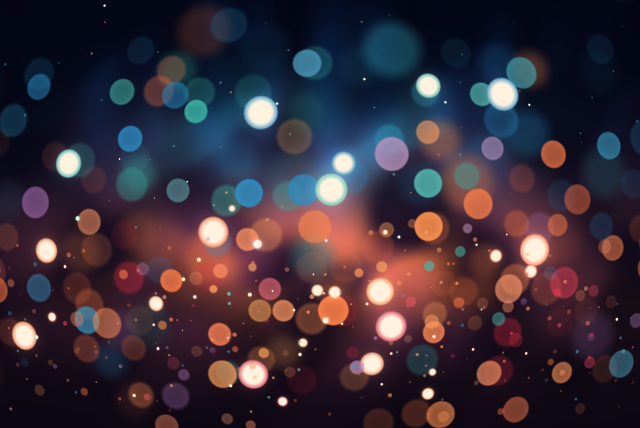
Reproduce this background procedurally as a WebGL 1 fragment shader.

```glsl
precision highp float;
// Night bokeh: soft city glow under layers of blurred, coloured light discs.

uniform vec2 u_resolution;

const vec3 NIGHT_LOW  = vec3(0.040, 0.025, 0.065);
const vec3 NIGHT_HIGH = vec3(0.010, 0.020, 0.075);
const vec3 PLUM_GLOW  = vec3(0.36, 0.16, 0.23);
const vec3 AMBER_GLOW = vec3(0.56, 0.27, 0.05);
const vec3 TEAL_GLOW  = vec3(0.06, 0.30, 0.34);
const vec3 BLUE_GLOW  = vec3(0.02, 0.13, 0.25);

const vec3 BLUE  = vec3(0.16, 0.54, 0.76);
const vec3 TEAL  = vec3(0.22, 0.70, 0.64);
const vec3 CORAL = vec3(0.96, 0.42, 0.25);
const vec3 GOLD  = vec3(1.00, 0.67, 0.34);
const vec3 ROSE  = vec3(0.88, 0.16, 0.27);
const vec3 LILAC = vec3(0.66, 0.44, 0.70);
const vec3 CREAM = vec3(1.00, 0.95, 0.87);

const float LENS_SQUEEZE = 0.40; // flattening of discs away from the centre
const float HOT_SHARE    = 0.20; // share of crisp discs with a cream core
const float PALENESS     = 0.60; // most cream mixed into the other discs
const float HALO         = 0.22;

vec3 hash3(vec2 p) {
  vec3 q = vec3(dot(p, vec2(127.1, 311.7)),
                dot(p, vec2(269.5, 183.3)),
                dot(p, vec2(419.2, 371.9)));
  return fract(sin(q) * 43758.5);
}

float blob(vec2 p, vec2 centre, vec2 size) {
  vec2 d = (p - centre) / size;
  return exp(-dot(d, d));
}

// Smooth uneven patches from layered sines, 0 to 1.
float patches(vec2 p) {
  float a = sin(p.x * 15.0 + 1.8 * sin(p.y * 12.0 + 1.0));
  float b = sin(p.y * 19.0 + 2.0 * sin(p.x * 10.0 + 2.0));
  float c = sin(p.x * 27.0 - p.y * 16.0 + 1.5 * sin(p.y * 21.0));
  return smoothstep(-1.6, 1.6, a + b + 0.6 * c);
}

vec3 backdrop(vec2 p) {
  vec3 col = mix(NIGHT_LOW, NIGHT_HIGH, smoothstep(-0.4, 0.2, p.y));
  float uneven = patches(p);
  float other = patches(p.yx * 0.8 + 1.7);
  float columns = 0.5 + 0.3 * sin(p.x * 21.0) + 0.2 * sin(p.x * 47.0 + 1.0);
  col += PLUM_GLOW * blob(p, vec2(0.0, -0.08), vec2(0.70, 0.25)) * (0.35 + 0.75 * other);
  col += AMBER_GLOW * blob(p, vec2(0.06, -0.10), vec2(0.46, 0.13)) * uneven;
  col += TEAL_GLOW * blob(p, vec2(0.0, 0.17), vec2(0.38, 0.13)) * (0.15 + 0.85 * uneven);
  col += BLUE_GLOW * blob(p, vec2(0.0, 0.26), vec2(0.50, 0.19)) * columns * (0.4 + other);
  return col;
}

// Cool lights gather high, warm lights low and in the middle.
vec3 lightColor(vec2 c, vec3 rnd) {
  float coolChance = mix(0.13, 0.82, smoothstep(-0.06, 0.18, c.y));
  float central = 1.0 - smoothstep(0.1, 0.6, abs(c.x));
  vec3 cool = mix(BLUE, TEAL, smoothstep(0.2, 0.7, rnd.y * (0.7 + 0.5 * central)));
  vec3 warm = mix(CORAL, GOLD, rnd.y * (0.4 + 0.6 * central));
  warm = mix(warm, LILAC, step(rnd.z, 0.28));
  warm = mix(warm, ROSE, step(rnd.z, 0.15));
  return rnd.x < coolChance ? cool : warm;
}

// One jittered grid of discs: radii and blur are in canvas heights.
vec3 addDiscs(vec3 col, vec2 p, float cell, vec2 radii, float blur,
              float density, vec2 opacity, float top, float seed) {
  vec2 home = floor(p / cell);
  float soft = max(blur, 0.7 / u_resolution.y);
  float crisp = step(0.7, opacity.y);
  for (int j = -1; j <= 1; j++) {
    for (int i = -1; i <= 1; i++) {
      vec2 id = home + vec2(float(i), float(j));
      vec3 place = hash3(id + seed);
      vec3 tone = hash3(id + seed + 37.3);
      vec3 look = hash3(id + seed + 71.9);
      vec2 c = (id + 0.1 + 0.8 * place.xy) * cell;
      float chance = density * smoothstep(-0.54, -0.34, c.y)
                   * (1.0 - smoothstep(top - 0.2, top, c.y));
      if (place.z > chance) continue;

      // Flatten toward the frame edge, as a wide lens does.
      vec2 d = p - c;
      vec2 radial = c / max(length(c), 0.001);
      d += radial * dot(d, radial) * LENS_SQUEEZE * dot(c, c);
      float r = mix(radii.x, radii.y, look.x) * (1.0 + 0.25 * c.y);
      float dist = length(d);

      // Lights fade and lose their white cores away from the middle.
      float centred = 1.0 - smoothstep(0.25, 0.85, length(c * vec2(1.0, 1.3)));
      float hot = crisp * step(1.0 - HOT_SHARE * (0.4 + 0.8 * centred), look.y);
      float alpha = mix(opacity.x, opacity.y, look.z) * (0.62 + 0.38 * centred);
      alpha = max(alpha, hot);
      vec3 tint = lightColor(c, tone);
      float pale = crisp * PALENESS * look.y * look.y * (0.5 + 0.5 * centred);
      pale = max(pale, hot * (1.0 - 0.75 * smoothstep(0.6 * r, 1.05 * r, dist)));
      tint = mix(tint, CREAM, pale);
      float rim = mix(0.88, 1.0, max(hot, smoothstep(0.4 * r, r, dist)));
      float mask = 1.0 - smoothstep(r - soft, r + soft, dist);
      col += tint * HALO * hot * exp(-0.9 * dist * dist / (r * r)) * (1.0 - mask);
      col = mix(col, tint, mask * alpha * rim);
    }
  }
  return col;
}

void main() {
  vec2 p = (gl_FragCoord.xy - 0.5 * u_resolution) / u_resolution.y;
  vec3 col = backdrop(p);
  // From far and blurred to near, small and crisp.
  col = addDiscs(col, p, 0.150, vec2(0.036, 0.060), 0.026, 0.60, vec2(0.10, 0.50), 0.56, 3.0);
  col = addDiscs(col, p, 0.100, vec2(0.030, 0.041), 0.006, 0.50, vec2(0.12, 0.48), 0.52, 11.0);
  col = addDiscs(col, p, 0.104, vec2(0.026, 0.039), 0.003, 0.50, vec2(0.55, 1.00), 0.46, 23.0);
  col = addDiscs(col, p, 0.056, vec2(0.007, 0.019), 0.003, 0.40, vec2(0.20, 0.90), 0.04, 41.0);
  col = addDiscs(col, p, 0.034, vec2(0.002, 0.006), 0.0015, 0.36, vec2(0.30, 1.00), 0.02, 59.0);
  col = addDiscs(col, p, 0.060, vec2(0.001, 0.003), 0.001, 0.24, vec2(0.40, 0.95), 0.60, 83.0);
  gl_FragColor = vec4(clamp(col, 0.0, 1.0), 1.0);
}
```
